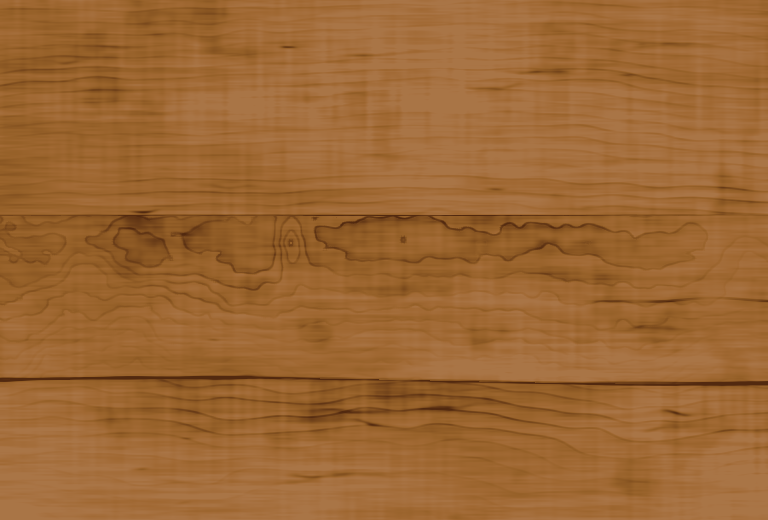
A Shadertoy shader for this texture:

```glsl
const vec3 LIGHT = vec3(0.655, 0.445, 0.255);
const vec3 BODY = vec3(0.63, 0.41, 0.20);
const vec3 MID = vec3(0.59, 0.38, 0.16);
const vec3 DEEP = vec3(0.53, 0.33, 0.13);
const vec3 DARK = vec3(0.32, 0.16, 0.06);

const float UPPER_SEAM = 0.587;   // heights in canvas units
const float LOWER_SEAM = 0.268;
const float CRACK_HEIGHT = 0.424;
const float FIGURE_AXIS = 0.535;
const float RING_WIDTH = 0.0012;
const float BASE_SHADE = 0.50;
const float TONE_CONTRAST = 4.8;
const float FIBRE_CONTRAST = 1.4;
const int STREAKS = 48;

// Knots: centre x, centre y, radius x, radius y
const vec4 KNOTS[3] = vec4[3](
    vec4(0.566, 0.530, 0.024, 0.046),
    vec4(1.450, 0.505, 0.075, 0.060),
    vec4(0.160, 0.490, 0.070, 0.050));

float hash(vec2 p) {
    return fract(sin(dot(p, vec2(127.1, 311.7))) * 43758.55);
}

float noise(vec2 p) {
    vec2 i = floor(p), f = fract(p);
    f = f * f * (3.0 - 2.0 * f);
    return mix(mix(hash(i), hash(i + vec2(1, 0)), f.x),
               mix(hash(i + vec2(0, 1)), hash(i + vec2(1, 1)), f.x), f.y);
}

// Octaves are turned to hide the lattice
float fbm(vec2 p) {
    float sum = 0.0, gain = 0.53;
    for (int i = 0; i < 4; i++) {
        sum += gain * noise(p);
        p = mat2(1.6, 1.2, -1.2, 1.6) * p + 17.3;
        gain *= 0.5;
    }
    return sum;
}

// Nearly straight growth rings
float straightField(vec2 p, float density, float bend) {
    return p.y * density + bend * fbm(p * vec2(1.6, 3.0))
         + 0.4 * noise(p * vec2(14.0, 20.0));
}

// Looping growth rings around an axis, pushed aside by knots
float figureField(vec2 p) {
    float rough = 1.0 - smoothstep(0.3, 0.65, p.x);
    vec2 q = p + 0.03 * (vec2(fbm(p * 9.0), fbm(p * 9.0 + 40.0)) - 0.5);
    float d = q.y - FIGURE_AXIS;
    float h = 38.0 * sqrt(d * d + 0.0016) + 5.0 * fbm(q * vec2(2.6, 3.5) + 5.0)
            + mix(0.8, 3.8, rough) * fbm(q * vec2(8.0, 10.0));
    h += 0.4 * noise(p * vec2(45.0, 60.0));
    for (int i = 0; i < 3; i++) {
        vec2 k = (q - KNOTS[i].xy) / KNOTS[i].zw;
        h += 3.0 * exp(-dot(k, k));
    }
    return h;
}

// Thin line with a soft dark band on one side, uneven from ring to ring
float rings(float h) {
    float slope = max(fwidth(h) * iResolution.y, 9.0);
    float pixel = 1.0 / iResolution.y;
    float f = fract(h);
    float dist = min(f, 1.0 - f) / slope;
    float line = 1.0 - smoothstep(RING_WIDTH - 0.5 * pixel, RING_WIDTH + pixel, dist);
    float band = f * f * f * smoothstep(0.0, 2.0 * pixel, (1.0 - f) / slope);
    return (1.5 * line + 1.1 * band) * mix(0.5, 1.4, hash(vec2(floor(h + 0.5), 6.0)));
}

float stroke(float d, float halfWidth) {
    float pixel = 1.0 / iResolution.y;
    return 1.0 - smoothstep(halfWidth - 0.5 * pixel, halfWidth + pixel, abs(d));
}

// Short tapering mineral streaks
float streaks(vec2 p, float aspect) {
    float sum = 0.0;
    for (int i = 0; i < STREAKS; i++) {
        float k = float(i);
        vec2 d = p - vec2(hash(vec2(k, 1.0)) * aspect, hash(vec2(k, 2.0)));
        float size = hash(vec2(k, 3.0));
        d.y -= d.x * (hash(vec2(k, 4.0)) - 0.4) * 0.15
             + 0.008 * (noise(vec2(p.x * 25.0, k)) - 0.5);
        d /= vec2(mix(0.012, 0.10, size * size), mix(0.0025, 0.0042, size));
        sum += mix(0.8, 4.0, pow(hash(vec2(k, 5.0)), 2.0)) * exp(-dot(d, d));
    }
    return sum * mix(0.4, 1.4, noise(p * vec2(35.0, 90.0)));
}

void mainImage(out vec4 fragColor, in vec2 fragCoord) {
    vec2 p = fragCoord / iResolution.y;
    float aspect = iResolution.x / iResolution.y;
    float x = p.x / aspect;
    float lowerEdge = LOWER_SEAM + 0.006 * sin(x * 5.0 + 0.3);
    float plank = step(lowerEdge, p.y) + step(UPPER_SEAM, p.y);
    vec2 local = p + plank * vec2(7.3, 3.1);

    // Broad tone, blotches, fibres and cross figure
    float shade = BASE_SHADE + TONE_CONTRAST * (fbm(local * vec2(2.2, 6.0)) - 0.5);
    shade += 1.3 * smoothstep(0.58, 0.8, fbm(local * vec2(9.0, 11.0) + 3.0));
    shade += FIBRE_CONTRAST * (noise(local * vec2(5.0, 110.0)) - 0.5);
    shade += 0.7 * FIBRE_CONTRAST * (noise(local * vec2(22.0, 300.0)) - 0.5);
    shade += 1.5 * (noise(local * vec2(90.0, 9.0)) - 0.5) * noise(local * vec2(3.0, 5.0));

    // Growth rings of each plank
    float h, strength;
    if (plank > 1.5) {
        h = straightField(local, 46.0, 3.5);
        strength = 0.75;
    } else if (plank > 0.5) {
        h = figureField(p);
        strength = mix(0.4, 1.15, smoothstep(0.36, 0.44, p.y));
    } else {
        h = straightField(local, 32.0, 8.0);
        strength = mix(0.3, 0.95, smoothstep(0.08, 0.2, p.y));
    }
    shade += rings(h) * strength * mix(0.3, 1.5, noise(local * vec2(4.0, 9.0)));

    // Seams, crack and the stain beneath them
    float upper = UPPER_SEAM - p.y, lower = lowerEdge - p.y;
    shade += step(0.0, upper) * 0.9 * exp(-upper / 0.06);
    shade += step(0.0, lower) * 1.3 * (1.0 - 0.8 * x) * exp(-lower / 0.07);
    shade += 0.7 * stroke(upper, 0.001) * noise(vec2(p.x * 9.0, 2.0));
    float open = mix(0.35, 1.0, abs(cos(3.14 * x)));
    shade += 4.2 * open * stroke(lower, 0.0015 + 0.0025 * open * noise(vec2(p.x * 12.0, 5.0)));
    shade += 1.2 * open * exp(-abs(lower) / 0.008);
    float crack = p.y - CRACK_HEIGHT - 0.008 * (noise(vec2(p.x * 8.0, 3.0)) - 0.5);
    shade += 4.0 * smoothstep(0.65, 0.9, x) * stroke(crack, 0.002) * noise(vec2(p.x * 22.0, 8.0));
    shade += streaks(p, aspect);

    // Shade to colour
    vec3 colour = mix(LIGHT, BODY, clamp(shade, -0.35, 1.0));
    colour = mix(colour, MID, clamp(shade - 1.0, 0.0, 1.0));
    colour = mix(colour, DEEP, clamp(shade - 2.0, 0.0, 1.0));
    colour = mix(colour, DARK, clamp((shade - 3.0) / 2.5, 0.0, 1.0));
    fragColor = vec4(colour, 1.0);
}
```
